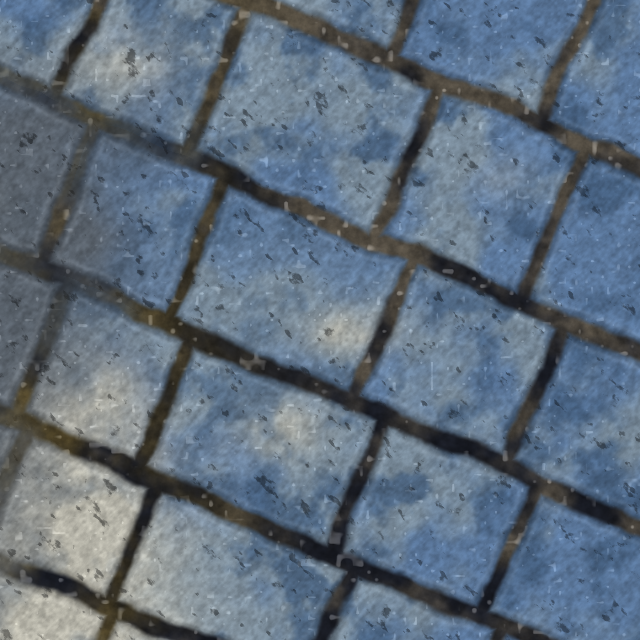
A three.js fragment shader for this texture:

```glsl
#define ROW_SLOPE 0.43
#define CROSS_SLOPE 0.42
#define STONE_LENGTH 0.293
#define ROW_JOINT 0.0135
#define CROSS_JOINT 0.0105
#define WOBBLE 0.026
#define SOFTNESS 0.005
#define GRAIN 0.34

varying vec2 vUv;

const vec3 BLUE = vec3(0.35, 0.46, 0.60);
const vec3 HAZE = vec3(0.47, 0.54, 0.60);
const vec3 DEEP = vec3(0.25, 0.35, 0.47);
const vec3 SLATE = vec3(0.35, 0.37, 0.39);
const vec3 PALE = vec3(0.72, 0.71, 0.66);
const vec3 GAP = vec3(0.09, 0.10, 0.13);
const vec3 SOIL = vec3(0.35, 0.32, 0.27);
const vec3 MOSS = vec3(0.31, 0.26, 0.13);

float hash(vec2 p) {
  vec3 q = fract(p.xyx * 0.1031);
  q += dot(q, q.yzx + 33.33);
  return fract((q.x + q.y) * q.z);
}

float noise(vec2 p) {
  vec2 i = floor(p), f = fract(p);
  f = f * f * (3.0 - 2.0 * f);
  return mix(mix(hash(i), hash(i + vec2(1, 0)), f.x),
             mix(hash(i + vec2(0, 1)), hash(i + 1.0), f.x), f.y);
}

float fbm(vec2 p) {
  float sum = 0.0, amp = 0.533;
  for (int i = 0; i < 4; i++) {
    sum += amp * noise(p);
    p = mat2(0.8, 0.6, -0.6, 0.8) * p * 2.03 + 17.3;
    amp *= 0.5;
  }
  return sum;
}

float glow(vec2 p, vec2 center, vec2 radius) {
  vec2 d = (p - center) / radius;
  return exp(-dot(d, d));
}

// Rows narrow gradually towards the bottom
float rowLine(float r) { return -0.167 + (0.297 - 0.0092 * r) * r; }
float rowIndex(float s) {
  return (0.297 - sqrt(0.0882 - 0.0368 * (s + 0.167))) / 0.0184;
}

// Cross joints step sideways from row to row, with uneven lengths
float crossLine(float row, float k) {
  float shift = 0.143 + (0.085 - 0.0091 * row) * row;
  float uneven = 0.016 - 0.02 * mod(k, 2.0) * (4.0 - k);
  return shift + STONE_LENGTH * k + uneven + 0.012 * (hash(vec2(row, k) + 9.0) - 0.5);
}

void main() {
  vec2 p = vUv;
  vec2 q = p + WOBBLE * (vec2(fbm(p * 9.0), fbm(p * 9.0 + 40.0)) - 0.5);
  float s = 1.0 - q.y - ROW_SLOPE * q.x;
  float t = q.x + CROSS_SLOPE * (1.0 - q.y);
  float r = rowIndex(s);
  float row = floor(r);

  // Distances to the nearest joints, and the stone's number in its row
  float rowDist = abs(s - rowLine(floor(r + 0.5))) * 0.92;
  float crossDist = 1.0, stone = 0.0;
  for (int i = -2; i < 6; i++) {
    float line = crossLine(row, float(i));
    crossDist = min(crossDist, abs(t - line) * 0.92);
    stone += step(line, t);
  }
  float id = hash(vec2(row + 5.0, stone + 3.0));

  // Joint edges are ragged and partly buried on the left
  float ragged = 0.007 * (fbm(p * 38.0) - 0.5);
  float buried = smoothstep(0.0, 0.22, p.x + 0.8 * (fbm(p * 5.0 + 7.0) - 0.38));
  float gapDist = min(rowDist - ROW_JOINT, crossDist - CROSS_JOINT) + ragged;
  float gap = 1.0 - smoothstep(-SOFTNESS, SOFTNESS, gapDist);
  gap *= mix(0.35, 1.0, buried);

  // Stone colour in broad patches
  float patches = fbm(p * 6.0 + id * 2.0);
  float mottling = fbm(p * 17.0 + 31.0);
  vec3 color = mix(BLUE, HAZE, smoothstep(0.47, 0.68, patches + 0.12 * (id - 0.5)));
  color = mix(color, DEEP, 0.75 * smoothstep(0.5, 0.28, mottling));
  color = mix(color, HAZE, 0.5 * glow(p, vec2(0.42, 0.52), vec2(0.19, 0.13)));
  float leftSide = smoothstep(0.34, 0.02, p.x + 0.35 * (patches - 0.5));
  color = mix(color, SLATE, 0.85 * leftSide * smoothstep(0.98, 0.8, p.y));

  // Worn pale areas
  float worn = 1.1 * glow(p, vec2(0.14, 0.19), vec2(0.14, 0.13));
  worn += glow(p, vec2(0.10, 0.02), vec2(0.17, 0.07));
  worn += 0.55 * glow(p, vec2(0.16, 0.38), vec2(0.09, 0.07));
  worn += 0.65 * glow(p, vec2(0.21, 0.91), vec2(0.09, 0.06));
  worn += 0.65 * glow(p, vec2(0.55, 0.48), vec2(0.07, 0.035));
  worn += 0.65 * glow(p, vec2(0.44, 0.33), vec2(0.07, 0.05));
  worn += 0.35 * glow(p, vec2(0.79, 0.72), vec2(0.05, 0.04));
  color = mix(color, PALE, clamp(worn * (0.2 + 1.5 * mottling), 0.0, 0.95));

  // Slanted grain, pits and bright specks
  vec2 along = vec2(p.x - p.y, p.x + p.y);
  float grain = fbm(along * vec2(90.0, 48.0)) - 0.5;
  color *= 1.0 + GRAIN * grain + 0.14 * (noise(p * 190.0) - 0.5);
  color *= 1.0 - 0.38 * smoothstep(0.69, 0.82, fbm(along * vec2(34.0, 58.0) + 11.0));
  color += 0.12 * smoothstep(0.84, 0.98, noise(p * 120.0 + 5.0));

  // Rounded stone rims
  color *= 1.0 - 0.2 * smoothstep(0.016, 0.0, gapDist);
  color += 0.05 * glow(vec2(gapDist, 0.0), vec2(0.011, 0.0), vec2(0.004, 1.0));

  // Joint filling: dark gaps, dry soil at upper right, moss at lower left
  float dry = smoothstep(0.55, 1.05, fbm(p * 14.0 + 3.0) + 0.35 * p.y + 0.2 * p.x);
  float mossy = smoothstep(0.55, 0.1, p.x) * smoothstep(0.3, 0.65, fbm(p * 12.0 + 60.0));
  vec3 filling = mix(GAP, SOIL, 0.85 * dry);
  filling = mix(filling, MOSS, 0.75 * mossy);
  filling *= 0.65 + 0.7 * fbm(p * 75.0);
  filling += 0.22 * smoothstep(0.76, 0.95, noise(p * 85.0));

  gl_FragColor = vec4(mix(color, filling, gap), 1.0);
}
```
